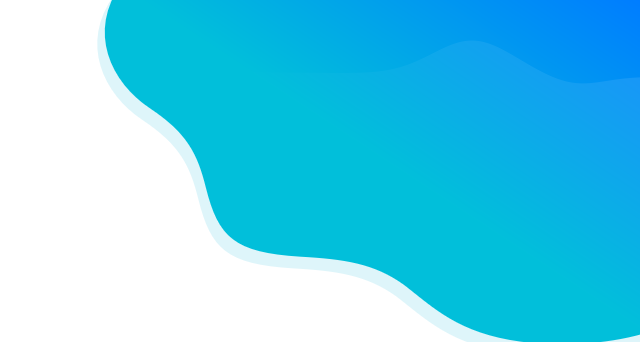
This background is drawn by a Shadertoy shader. Its source:

```glsl
// A wavy blue-to-cyan blob fills the upper right of a white canvas, over a pale offset shadow.
// Its edge is a chain of cubic Bezier curves turned into a signed distance;
// a faint veil below a bumpy crest lightens the blue part.

const float DESIGN_WIDTH = 768.0;   // canvas width in design units, y runs down from the top
const int CURVES = 6;
const int STEPS = 16;               // line pieces per curve

const vec3 PAPER = vec3(1.0);
const vec3 SHADOW = vec3(0.87, 0.96, 0.98);
const vec3 CYAN = vec3(0.005, 0.75, 0.855);
const vec3 BLUE = vec3(0.0, 0.49, 1.0);

const vec2 SHADOW_SHIFT = vec2(-9.0, 14.0);
const vec2 GRADIENT_START = vec2(166.0, 0.0);
const vec2 GRADIENT_DIR = vec2(0.55, -0.835);
const float GRADIENT_LENGTH = 331.0;
const float VEIL_STRENGTH = 0.12;

// Anchors and handles of the blob edge, sharing each end anchor
const vec2 EDGE[19] = vec2[19](
    vec2(146, -20), vec2(104, 38), vec2(133, 99),
    vec2(180, 130), vec2(225, 160), vec2(237, 185),
    vec2(247, 225), vec2(262, 285), vec2(281, 303),
    vec2(360, 308), vec2(413, 311), vec2(449, 316),
    vec2(485, 342), vec2(520, 369), vec2(550, 400),
    vec2(625, 410), vec2(678, 417), vec2(737, 412),
    vec2(780, 398));

vec2 bezier(vec2 a, vec2 b, vec2 c, vec2 d, float t) {
    float s = 1.0 - t;
    return s * s * s * a + 3.0 * s * s * t * b + 3.0 * s * t * t * c + t * t * t * d;
}

float segmentDistance(vec2 p, vec2 a, vec2 b) {
    vec2 ab = b - a;
    float h = clamp(dot(p - a, ab) / dot(ab, ab), 0.0, 1.0);
    return length(p - a - ab * h);
}

// Negative inside: a ray to the left crosses the edge an odd number of times
float blobDistance(vec2 p) {
    float nearest = 1e4;
    float side = 1.0;
    vec2 a = EDGE[0];
    for (int i = 0; i < CURVES; i++) {
        int k = 3 * i;
        for (int j = 1; j <= STEPS; j++) {
            float t = float(j) / float(STEPS);
            vec2 b = bezier(EDGE[k], EDGE[k + 1], EDGE[k + 2], EDGE[k + 3], t);
            nearest = min(nearest, segmentDistance(p, a, b));
            if ((a.y > p.y) != (b.y > p.y)) {
                float crossX = mix(a.x, b.x, (p.y - a.y) / (b.y - a.y));
                if (crossX < p.x) side = -side;
            }
            a = b;
        }
    }
    return side * nearest;
}

float bump(float x, float center, float width) {
    float q = (x - center) / width;
    return exp(-q * q);
}

// Height of the veil's crest: one hill, then one dip
float crest(float x) {
    return 88.0 + 0.012 * (x - 430.0)
         - 41.0 * bump(x, 567.0, 68.0)
         + 10.0 * bump(x, 692.0, 48.0);
}

float coverage(float d, float pixel) {
    return clamp(0.5 - d / pixel, 0.0, 1.0);
}

void mainImage(out vec4 fragColor, in vec2 fragCoord) {
    float pixel = DESIGN_WIDTH / iResolution.x;
    vec2 p = vec2(fragCoord.x, iResolution.y - fragCoord.y) * pixel;

    // Diagonal fill
    float blueness = clamp(dot(p - GRADIENT_START, GRADIENT_DIR) / GRADIENT_LENGTH, 0.0, 1.0);
    vec3 fill = mix(CYAN, BLUE, blueness);

    // Veil, fading out toward the cyan side
    float veil = coverage(crest(p.x) - p.y, pixel) * VEIL_STRENGTH * blueness;
    fill = mix(fill, vec3(1.0), veil);

    // Layers from back to front
    vec3 color = mix(PAPER, SHADOW, coverage(blobDistance(p - SHADOW_SHIFT), pixel));
    color = mix(color, fill, coverage(blobDistance(p), pixel));
    fragColor = vec4(color, 1.0);
}
```
